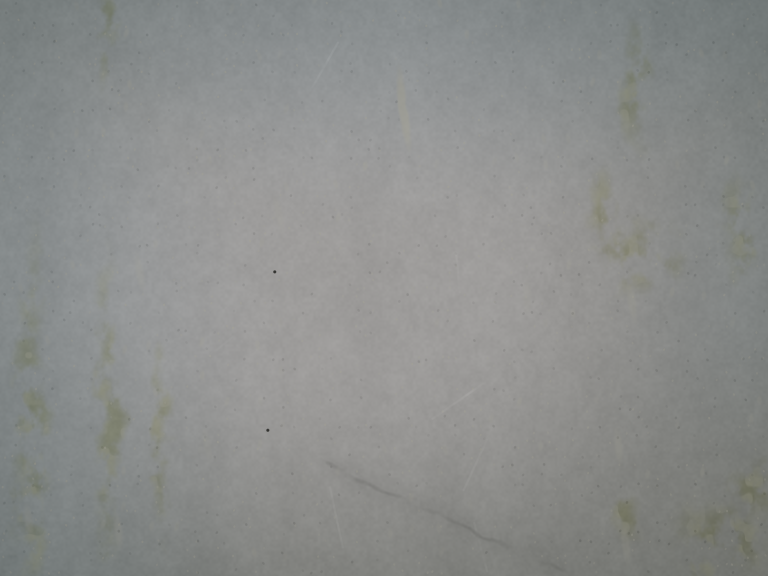
Write a Shadertoy shader that draws this texture.

```glsl
// Weathered grey stone slab with olive runs, pale flecks, fine grain and a faint crack.

const vec3 LIGHT_GREY = vec3(0.614, 0.608, 0.602);
const vec3 EDGE_GREY = vec3(0.448, 0.456, 0.438);
const vec3 COOL_SHIFT = vec3(-0.016, 0.004, 0.020);
const vec3 OLIVE_TINT = vec3(0.91, 0.91, 0.79);
const vec3 PALE_DUST = vec3(0.640, 0.635, 0.590);
const vec3 PIT_COLOR = vec3(0.13, 0.13, 0.12);
const vec2 GLOW_CENTER = vec2(0.46, 0.54);
const float GRAIN = 0.030;
const float MOTTLE = 0.034;

// Stains: center x, center y, half width, half height (canvas height = 1)
const int STAIN_COUNT = 11;
const vec4 STAINS[STAIN_COUNT] = vec4[](
    vec4(0.192, 0.27, 0.020, 0.26), vec4(0.055, 0.24, 0.028, 0.32),
    vec4(0.283, 0.24, 0.016, 0.16), vec4(0.187, 0.94, 0.014, 0.09),
    vec4(1.105, 0.55, 0.080, 0.06), vec4(1.105, 0.85, 0.024, 0.10),
    vec4(1.090, 0.11, 0.026, 0.04), vec4(1.250, 0.06, 0.075, 0.07),
    vec4(1.285, 0.60, 0.028, 0.09), vec4(1.315, 0.15, 0.040, 0.05),
    vec4(1.050, 0.64, 0.022, 0.07));

float hash(vec2 p) {
    vec3 q = fract(p.xyx * 0.1031);
    q += dot(q, q.yzx + 33.33);
    return fract((q.x + q.y) * q.z);
}

float noise(vec2 p) {
    vec2 i = floor(p), f = fract(p);
    f = f * f * (3.0 - 2.0 * f);
    return mix(mix(hash(i), hash(i + vec2(1, 0)), f.x),
               mix(hash(i + vec2(0, 1)), hash(i + vec2(1, 1)), f.x), f.y);
}

float fbm(vec2 p) {
    float sum = 0.0, amp = 0.5;
    for (int i = 0; i < 4; i++) {
        sum += amp * noise(p);
        p = mat2(1.6, 1.2, -1.2, 1.6) * p + 7.3;
        amp *= 0.5;
    }
    return sum;
}

float segment(vec2 p, vec2 a, vec2 b) {
    vec2 d = b - a;
    return length(p - a - d * clamp(dot(p - a, d) / dot(d, d), 0.0, 1.0));
}

// One soft fleck in some cells of a grid; shape is its half size in cells
float flecks(vec2 p, float cells, vec2 shape, float share, float seed) {
    vec2 g = p * cells, id = floor(g) + seed;
    vec2 spot = 0.3 + 0.4 * vec2(hash(id + 3.7), hash(id + 9.1));
    vec2 d = fract(g) - spot;
    d.x += d.y * (hash(id + 5.3) - 0.5) * 0.5;
    float fade = 1.0 - smoothstep(0.3, 1.0, length(d / shape));
    return fade * step(hash(id), share) * (0.4 + 0.6 * hash(id + 1.9));
}

void mainImage(out vec4 fragColor, in vec2 fragCoord) {
    vec2 uv = fragCoord / iResolution.xy;
    vec2 p = fragCoord / iResolution.y;
    float px = 1.0 / iResolution.y;

    // Broad light falling off to the edges, cooler at left and top
    float edge = smoothstep(0.15, 0.80, length(uv - GLOW_CENTER) + 0.08 * (fbm(p * 2.5) - 0.47));
    vec3 col = mix(LIGHT_GREY, EDGE_GREY, edge);
    float cool = max(1.0 - smoothstep(0.0, 0.42, uv.x), smoothstep(0.55, 1.0, uv.y));
    cool = max(cool, 0.6 * smoothstep(0.75, 1.0, uv.x) * smoothstep(0.1, 0.5, uv.y));
    col += COOL_SHIFT * cool;

    // Vertical wash, mottling and fine grain
    col += 0.016 * (noise(vec2(p.x * 14.0, p.y * 2.0)) - 0.5);
    col += MOTTLE * (fbm(p * vec2(42.0, 32.0)) - 0.47);
    col += GRAIN * (noise(p * 150.0) * 0.6 + noise(p * 260.0 + 11.0) * 0.4 - 0.5);

    // Olive stains with ragged outlines
    vec2 warp = vec2(fbm(p * 18.0), fbm(p * 18.0 + 31.0)) - 0.47;
    float ragged = fbm(p * vec2(34.0, 26.0) + 5.0);
    float stain = 0.0;
    for (int i = 0; i < STAIN_COUNT; i++) {
        vec2 d = (p + warp * 0.05 - STAINS[i].xy) / STAINS[i].zw;
        float body = 1.0 - smoothstep(0.2, 1.35, length(d));
        stain = max(stain, body * smoothstep(0.30, 0.62, ragged));
    }
    col *= mix(vec3(1.0), OLIVE_TINT, stain);
    col = mix(col, PALE_DUST, 0.30 * stain * smoothstep(0.52, 0.70, noise(p * 60.0)));

    // Pale dust: tall smears, small chips and bright specks
    float dust = 0.32 * flecks(p, 7.0, vec2(0.07, 0.28), 0.22, 17.0);
    dust += 0.30 * flecks(p + 0.03, 22.0, vec2(0.13, 0.26), 0.16, 41.0);
    dust += 0.55 * flecks(p, 75.0, vec2(0.20, 0.24), 0.10, 73.0);
    vec2 smear = (p + warp * 0.015 - vec2(0.70, 0.81)) * mat2(1.0, 0.12, -0.12, 1.0);
    dust += 0.6 * (1.0 - smoothstep(0.5, 1.1, length(smear / vec2(0.011, 0.080))));
    col = mix(col, PALE_DUST * (1.0 - 0.16 * edge), min(dust, 0.7));
    col -= 0.055 * flecks(p + 0.4, 60.0, vec2(0.20, 0.22), 0.12, 95.0);

    // Hairline scratches
    for (int i = 0; i < 7; i++) {
        float k = float(i);
        vec2 a = vec2(hash(vec2(k, 2.0)) * 0.85, hash(vec2(k, 5.0)));
        float turn = 0.4 + 1.5 * hash(vec2(k, 8.0));
        vec2 b = a + vec2(cos(turn), sin(turn)) * (0.04 + 0.07 * hash(vec2(k, 6.0)));
        float line = 1.0 - smoothstep(0.0005, 0.0015 + px, segment(p, a, b));
        col += 0.035 * line * noise(p * 70.0);
    }

    // Faint diagonal crack
    float crack = segment(p + warp * 0.025, vec2(0.57, 0.195), vec2(0.98, 0.005));
    col -= 0.045 * (1.0 - smoothstep(0.0, 0.006, crack)) * smoothstep(0.2, 0.7, noise(p * 24.0));
    col -= 0.014 * (1.0 - smoothstep(0.0, 0.035, crack));

    // Two tiny dark pits
    float pit = min(length(p - vec2(0.477, 0.528)), length(p - vec2(0.465, 0.253)));
    col = mix(col, PIT_COLOR, 0.85 * (1.0 - smoothstep(0.0012, 0.0022 + px, pit)));

    fragColor = vec4(clamp(col, 0.0, 1.0), 1.0);
}
```
